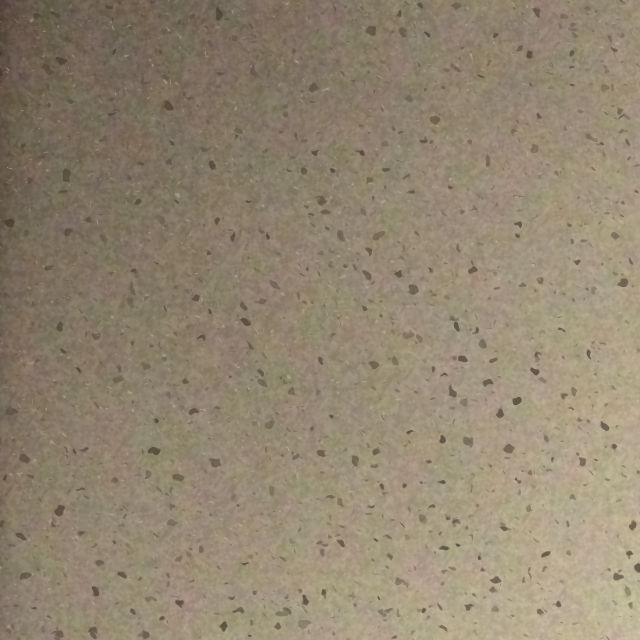
Give the GLSL for this texture, as a WebGL 1 fragment shader.

```glsl
precision highp float;
// Speckled stone-like surface under uneven light: a warm diagonal gradient,
// soft value-noise grain and faint colour mottling, then jittered grid layers
// of irregular dark chips, faint flecks and tiny pale glints.

uniform vec2 u_resolution;

const vec3 SHADE_COLOR = vec3(0.43, 0.38, 0.32);
const vec3 LIGHT_COLOR = vec3(0.70, 0.65, 0.55);
const vec3 CHIP_COLOR = vec3(0.25, 0.20, 0.15);
const vec3 GLINT_COLOR = vec3(0.84, 0.79, 0.69);
const vec3 ROSE_TINT = vec3(0.035, -0.015, 0.010);
const vec3 OLIVE_TINT = vec3(0.000, 0.015, -0.040);

const float LIGHT_BASE = -0.13;    // light level at the upper left
const float LIGHT_ACROSS = 0.74;   // gain from left to right
const float LIGHT_DOWN = 0.62;     // gain from top to bottom
const float EDGE_SHADE = 0.22;     // extra shade along the left edge
const float EDGE_WIDTH = 0.025;
const float FINE_GRAIN = 0.065;
const float COARSE_GRAIN = 0.050;
const float WARP = 0.007;          // raggedness of the chip outlines
const float SOFTNESS = 0.0016;     // half width of a chip edge
const float TILT = -0.55;          // mean direction of long chips, radians
const float TILT_SPREAD = 1.9;

float hash(vec2 p) {
  vec3 q = fract(p.xyx * 0.1031);
  q += dot(q, q.yzx + 33.33);
  return fract((q.x + q.y) * q.z);
}

vec2 hash2(vec2 p) {
  return vec2(hash(p + 17.3), hash(p + 71.9));
}

float noise(vec2 p) {
  vec2 cell = floor(p);
  vec2 f = fract(p);
  f = f * f * (3.0 - 2.0 * f);
  float low = mix(hash(cell), hash(cell + vec2(1.0, 0.0)), f.x);
  float high = mix(hash(cell + vec2(0.0, 1.0)), hash(cell + 1.0), f.x);
  return mix(low, high, f.y);
}

// Noise centred on zero, on a lattice turned off the pixel axes
float centredNoise(vec2 p, float frequency) {
  vec2 turned = vec2(0.82 * p.x - 0.57 * p.y, 0.57 * p.x + 0.82 * p.y);
  return noise(turned * frequency + 200.0) - 0.5;
}

// Coverage by scattered oval chips, one candidate per grid cell
float chips(vec2 p, float cells, float density, vec2 radii, float stretch, float seed) {
  vec2 home = floor(p * cells);
  float cover = 0.0;
  for (int j = -1; j <= 1; j++) {
    for (int i = -1; i <= 1; i++) {
      vec2 cell = home + vec2(float(i), float(j));
      vec2 key = cell + seed;
      vec2 offset = p - (cell + hash2(key)) / cells;
      vec2 pick = hash2(key + 131.0);
      float angle = TILT + (hash(key + 211.0) - 0.5) * TILT_SPREAD;
      float c = cos(angle);
      float s = sin(angle);
      vec2 local = vec2(c * offset.x + s * offset.y, c * offset.y - s * offset.x);
      float elongation = mix(1.0, stretch, hash(key + 307.0));
      local *= vec2(1.0 / elongation, elongation);
      float radius = mix(radii.x, radii.y, pick.y * pick.y);
      float mask = 1.0 - smoothstep(radius - SOFTNESS, radius + SOFTNESS, length(local));
      float strength = mix(0.40, 1.0, hash(key + 401.0));
      cover = max(cover, mask * strength * step(pick.x, density));
    }
  }
  return cover;
}

void main() {
  vec2 uv = gl_FragCoord.xy / u_resolution;
  vec2 p = gl_FragCoord.xy / min(u_resolution.x, u_resolution.y);

  // Lighting
  float light = LIGHT_BASE + LIGHT_ACROSS * uv.x + LIGHT_DOWN * (1.0 - uv.y);
  light -= EDGE_SHADE * exp(-uv.x / EDGE_WIDTH);
  light += 0.10 * centredNoise(p, 5.0);
  vec3 color = mix(SHADE_COLOR, LIGHT_COLOR, light);

  // Grain and colour mottling
  color += FINE_GRAIN * centredNoise(p, 230.0);
  color += COARSE_GRAIN * centredNoise(p + 3.0, 105.0);
  color += ROSE_TINT * centredNoise(p + 5.0, 24.0);
  color += OLIVE_TINT * centredNoise(p + 7.0, 32.0);

  // Chips, gathered into loose clusters
  vec2 warp = vec2(centredNoise(p + 9.0, 130.0), centredNoise(p + 11.0, 130.0));
  vec2 ragged = p + WARP * warp;
  float cluster = 0.75 + 0.9 * noise(p * 11.0 + 40.0);
  float large = chips(ragged, 34.0, 0.25 * cluster, vec2(0.0030, 0.0072), 1.5, 11.0);
  float small = chips(ragged, 68.0, 0.20 * cluster, vec2(0.0014, 0.0036), 1.6, 503.0);
  float glint = chips(ragged, 84.0, 0.20, vec2(0.0009, 0.0023), 1.8, 907.0);

  float clarity = mix(0.62, 0.85, clamp(light, 0.0, 1.0));
  color = mix(color, GLINT_COLOR, 0.42 * glint);
  color = mix(color, CHIP_COLOR, 0.50 * clarity * small);
  color = mix(color, CHIP_COLOR + 0.08 * light, clarity * large);

  gl_FragColor = vec4(clamp(color, 0.0, 1.0), 1.0);
}
```
